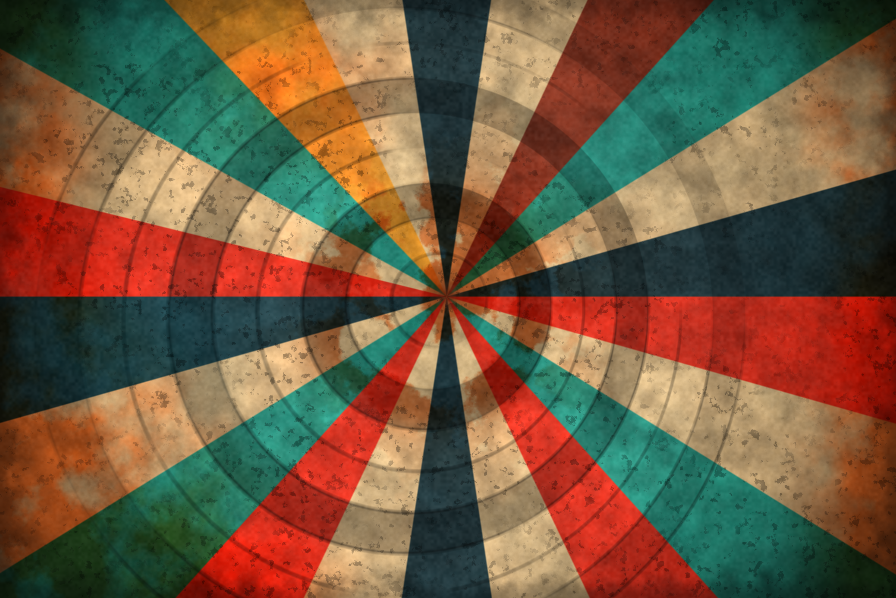
This background is drawn by a Shadertoy shader. Its source:

```glsl
// Weathered retro sunburst: 22 coloured rays meet near the middle, crossed by
// off-centre rings of lighter and darker tone. Layered value noise adds rust,
// splattered grain and worn, darkened corners.

#define RAYS 22.0
#define CENTER vec2(-0.002, 0.004)
#define RING_WIDTH 0.0625
#define RING_START 0.0775
#define RING_COUNT 8.0
#define RING_SHIFT vec2(0.16, 0.08)
#define GRAIN 0.25
#define RUST 0.95
#define VIGNETTE 0.60

const float TAU = 6.2831853;
const vec3 CREAM = vec3(0.72, 0.62, 0.45);
const vec3 NAVY = vec3(0.10, 0.18, 0.20);
const vec3 TEAL = vec3(0.13, 0.49, 0.43);
const vec3 RED = vec3(0.73, 0.16, 0.10);
const vec3 BROWN = vec3(0.47, 0.18, 0.11);
const vec3 AMBER = vec3(0.77, 0.51, 0.15);

float hash(vec2 p) {
    return fract(sin(dot(p, vec2(127.1, 311.7))) * 43758.5453);
}

float noise(vec2 p) {
    vec2 i = floor(p), f = fract(p);
    f = f * f * (3.0 - 2.0 * f);
    return mix(mix(hash(i), hash(i + vec2(1, 0)), f.x),
               mix(hash(i + vec2(0, 1)), hash(i + vec2(1, 1)), f.x), f.y);
}

float fbm(vec2 p) {
    float sum = 0.0, amp = 0.5;
    for (int i = 0; i < 6; i++) {
        sum += amp * noise(p);
        p = mat2(1.6, 1.2, -1.2, 1.6) * p + 7.3;
        amp *= 0.55;
    }
    return sum / 1.08;
}

// The colour order repeats every half turn, with two special red rays
vec3 rayColor(float index) {
    float ray = mod(index, RAYS);
    float k = mod(ray, 11.0);
    if (ray == 3.0) return BROWN;
    if (ray == 7.0) return AMBER;
    if (k == 0.0 || k == 5.0) return NAVY;
    if (k == 2.0 || k == 8.0) return TEAL;
    if (k == 3.0 || k == 7.0 || k == 10.0) return RED;
    return CREAM;
}

// Slightly uneven rays, blended across the nearest edge
vec3 sunburst(vec2 p, float px) {
    float angle = mod(atan(p.y, p.x), TAU);
    float upperLeft = step(0.0, p.y) * pow(max(0.0, -cos(angle)), 3.0);
    angle += (0.019 + 0.085 * upperLeft) * sin(2.0 * angle);
    float u = angle * RAYS / TAU;
    float edge = floor(u + 0.5);
    float d = (u - edge) * TAU / RAYS * length(p);
    return mix(rayColor(edge - 1.0), rayColor(edge), smoothstep(-px, px, d));
}

// Two dark bands sit between broad pale ones
float ringTone(float index) {
    if (index < 0.0 || index >= RING_COUNT) return 0.0;
    if (index == 1.0 || index == 4.0) return -0.20;
    if (index == 7.0) return -0.10;
    return 0.04 + 0.12 * hash(vec2(index, 4.0));
}

// Brightness of the rings, with a thin worn shadow along each edge
float rings(float radius, float wear, float px) {
    float u = (radius - RING_START) / RING_WIDTH;
    float edge = floor(u + 0.5);
    float d = (u - edge) * RING_WIDTH;
    float tone = mix(ringTone(edge - 1.0), ringTone(edge), smoothstep(-px, px, d));
    float line = 1.0 - smoothstep(0.001, 0.003 + px, abs(d));
    float inside = step(0.0, edge) * step(edge, RING_COUNT);
    return tone - 0.28 * line * inside * smoothstep(0.32, 0.6, wear);
}

void mainImage(out vec4 fragColor, in vec2 fragCoord) {
    float px = 1.0 / iResolution.y;
    vec2 q = (fragCoord - 0.5 * iResolution.xy) * px;
    vec2 p = q - CENTER;
    float r = length(p);
    float blotch = fbm(q * 4.0 + 3.0);
    float fine = fbm(q * 30.0 + 11.0);
    float splatter = fbm(q * 13.0 + 5.0);

    // Rays and rings; the rings reach further left and down
    vec3 col = sunburst(p, px);
    float radius = r + dot(RING_SHIFT, p);
    float tone = rings(radius, blotch, px);
    col = col * (1.0 + tone) + 0.12 * max(tone, 0.0);

    // Pale haze in the middle distance, bluish towards the left
    float haze = smoothstep(0.12, 0.25, r) * (1.0 - smoothstep(0.4, 0.62, r));
    col += 0.03 * haze;
    vec2 leftSide = (q - vec2(-0.52, -0.08)) / vec2(0.22, 0.13);
    col += vec3(-0.01, 0.08, 0.10) * exp(-dot(leftSide, leftSide)) * (1.0 - col.r);

    // Rust on the sides, the top left and the lower left
    float stain = smoothstep(0.3, 0.62, 0.5 * blotch + 0.5 * splatter);
    float sides = 1.1 * smoothstep(0.54, 0.74, abs(q.x));
    float corner = 1.0 * smoothstep(0.45, 0.85, -q.x - 0.8 * q.y);
    vec2 topSide = (q - vec2(-0.28, 0.36)) / vec2(0.16, 0.12);
    float top = 0.5 * exp(-dot(topSide, topSide));
    float rust = clamp((0.1 + stain) * (0.05 + sides + corner + top), 0.0, 1.0);
    col = mix(col, col * vec3(1.14, 0.58, 0.25), RUST * rust);

    // Crisp rust splatter around the hub
    float hub = exp(-r * r * 26.0);
    float ringRust = exp(-pow((radius - 0.17) / 0.035, 2.0));
    float spots = smoothstep(0.50, 0.60, splatter + 0.12 * hub + 0.07 * ringRust);
    col = mix(col, col * vec3(0.88, 0.52, 0.30), spots * clamp(hub + 0.4 * ringRust, 0.0, 0.9));
    col = mix(col, vec3(0.33, 0.13, 0.07), 0.8 * exp(-r * r * 2500.0));

    // Grain, small dark specks and worn corners
    col *= 1.0 + GRAIN * 2.0 * (fine - 0.5) + 0.3 * (blotch - 0.5);
    col *= 1.0 - 0.3 * smoothstep(0.60, 0.72, fbm(q * 95.0)) * stain;
    col += 0.05 * (noise(q * 190.0) - 0.5);
    float worn = length(q * vec2(0.87, 1.0)) + 0.2 * (blotch - 0.5);
    vec2 border = 0.5 * iResolution.xy * px - abs(q);
    float frame = 1.0 - smoothstep(0.0, 0.05, min(border.x, border.y) + 0.05 * (fine - 0.5));
    col *= 1.0 - VIGNETTE * smoothstep(0.48, 0.84, worn);
    col *= 1.0 - 0.22 * frame;
    fragColor = vec4(clamp(col, 0.0, 1.0), 1.0);
}
```
